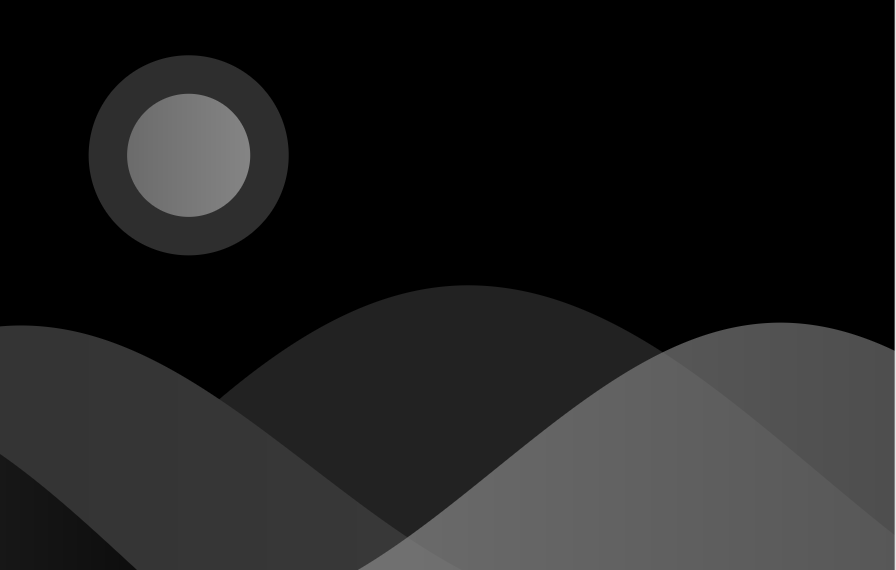
Reproduce this background procedurally as a Shadertoy shader.

```glsl
const float PI = 3.14159265;

// Antialiased coverage of a signed distance, positive inside
float coverage(float dist, float pixel) {
    return clamp(dist / pixel + 0.5, 0.0, 1.0);
}

float disc(vec2 p, vec2 center, float radius, float pixel) {
    return coverage(radius - length(p - center), pixel);
}

// Cosine hill: size.x is the half width, size.y the half drop
float hill(vec2 p, vec2 peak, vec2 size, float pixel) {
    float phase = PI * clamp((p.x - peak.x) / size.x, -1.0, 1.0);
    float ridge = peak.y - size.y * (1.0 - cos(phase));
    float slope = PI * size.y / size.x * sin(phase);
    return coverage((p.y - ridge) / -sqrt(1.0 + slope * slope), pixel);
}

// Horizontal grey gradient between two positions
float ramp(float x, vec2 span, vec2 shades) {
    return mix(shades.x, shades.y, clamp((x - span.x) / (span.y - span.x), 0.0, 1.0));
}

void mainImage(out vec4 fragColor, in vec2 fragCoord) {
    vec2 p = fragCoord / iResolution.y;
    float pixel = 1.0 / iResolution.y;
    float shade = 0.0;

    // Moon and its halo
    vec2 moon = vec2(0.331, 0.7275);
    shade = mix(shade, 0.18, disc(p, moon, 0.1755, pixel));
    float moonShade = ramp(p.x, vec2(0.223, 0.439), vec2(0.42, 0.52));
    shade = mix(shade, moonShade, disc(p, moon, 0.108, pixel));

    // Far hill, steeper on its right flank
    vec2 farPeak = vec2(0.821, 0.4995);
    vec2 farSize = p.x < farPeak.x ? vec2(1.43, 0.470) : vec2(1.226, 0.327);
    shade = mix(shade, 0.132, hill(p, farPeak, farSize, pixel));

    // Left hill
    float leftShade = ramp(p.x, vec2(0.0, 0.8), vec2(0.202, 0.222));
    shade = mix(shade, leftShade, hill(p, vec2(0.037, 0.429), vec2(1.021, 0.249), pixel));

    // Dark corner slope
    float cornerShade = ramp(p.x, vec2(0.0, 0.22), vec2(0.09, 0.055));
    shade = mix(shade, cornerShade, hill(p, vec2(-0.276, 0.3054), vec2(1.021, 0.300), pixel));

    // Translucent right hill
    float rightShade = ramp(p.x, vec2(0.715, 1.565), vec2(0.525, 0.424));
    float rightCover = hill(p, vec2(1.369, 0.434), vec2(1.001, 0.2574), pixel);
    shade = mix(shade, rightShade, 0.72 * rightCover);

    // Thin light border on the right
    float border = coverage(p.x - iResolution.x / iResolution.y * 0.9985, pixel);
    shade = mix(shade, 0.9, border);

    fragColor = vec4(vec3(shade), 1.0);
}
```
